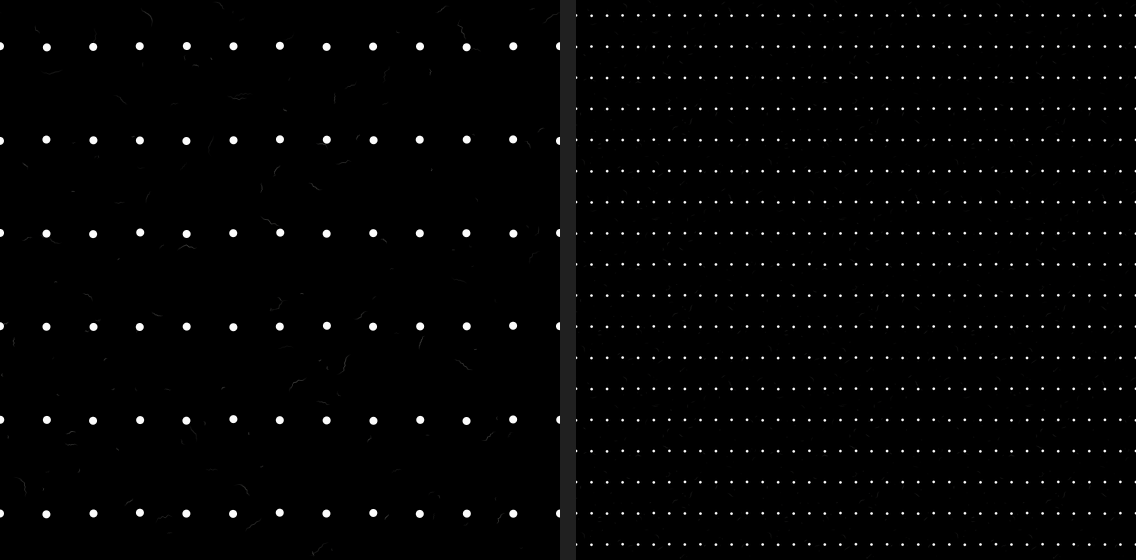
Left: one tile. Right: repeated 3 by 3.
This pattern is drawn by a WebGL 2 fragment shader. Its source:

```glsl
#version 300 es
precision highp float;
// Rows of small white dots on black, dusted with faint curved fibres; tiles seamlessly.

uniform vec2 u_resolution;
out vec4 outColor;

// Dots
const vec2 DOT_COUNT = vec2(12.0, 6.0);
const float DOT_RADIUS = 0.0071;
const vec2 DOT_JITTER = vec2(0.0005, 0.0018);
// Fibres
const float FIBRE_CELLS = 12.0;
const int FIBRE_LAYERS = 2;
const float FIBRE_CHANCE = 0.52;
const float FIBRE_HALF_WIDTH = 0.0005;
const vec2 FIBRE_HALF_LENGTH = vec2(0.003, 0.021);
const vec2 FIBRE_OPACITY = vec2(0.12, 0.6);
const float FIBRE_BEND = 0.45;
const float FIBRE_HOOK = 0.5;
const float FIBRE_WOBBLE = 0.3;
// Colours
const vec3 GROUND_COLOR = vec3(0.0);
const vec3 DOT_COLOR = vec3(0.985);
const vec3 FIBRE_COLOR = vec3(0.85, 0.85, 0.83);

const float TAU = 6.2831853;

// Integer hash: three random values in 0..1 per cell and seed
vec3 hash3(vec2 cell, int seed) {
  uvec3 v = uvec3(ivec3(ivec2(cell), seed)) * 1664525u + 1013904223u;
  v.x += v.y * v.z; v.y += v.z * v.x; v.z += v.x * v.y;
  v ^= v >> 16u;
  v.x += v.y * v.z; v.y += v.z * v.x; v.z += v.x * v.y;
  return vec3(v >> 8u) / 16777216.0;
}

// One-dimensional gradient noise, roughly -0.5..0.5
float gradientNoise(float x, int seed) {
  float i = floor(x);
  float f = x - i;
  float g0 = hash3(vec2(i + 64.0, 7.0), seed).x * 2.0 - 1.0;
  float g1 = hash3(vec2(i + 65.0, 7.0), seed).x * 2.0 - 1.0;
  float fade = f * f * f * (f * (f * 6.0 - 15.0) + 10.0);
  return mix(g0 * f, g1 * (f - 1.0), fade);
}

// Antialiased dot coverage, each dot nudged off its lattice point
float dotCoverage(vec2 uv, float pixel) {
  vec2 id = floor(uv * DOT_COUNT + vec2(0.5, 0.0));
  vec2 jitter = (hash3(mod(id, DOT_COUNT), 1).xy * 2.0 - 1.0) * DOT_JITTER;
  vec2 center = (id + vec2(0.0, 0.5)) / DOT_COUNT + jitter;
  return clamp((DOT_RADIUS - length(uv - center)) / pixel + 0.5, 0.0, 1.0);
}

// Coverage of one tapered fibre, p relative to its middle
float fibreCoverage(vec2 p, vec3 shape, vec3 curve, int seed, float pixel) {
  float halfLength = mix(FIBRE_HALF_LENGTH.x, FIBRE_HALF_LENGTH.y, shape.x * shape.x);
  float angle = shape.y * TAU;
  float c = cos(angle), s = sin(angle);
  p = mat2(c, -s, s, c) * p / halfLength;
  float t = p.x;
  if (abs(t) >= 1.0) return 0.0;

  float bend = (curve.x * 2.0 - 1.0) * FIBRE_BEND;
  float hook = (curve.y * 2.0 - 1.0) * FIBRE_HOOK;
  float spine = bend * t * t + hook * t * t * t
              + FIBRE_WOBBLE * gradientNoise(t * 2.5 + 8.0, seed);
  float slope = 2.0 * bend * t + 3.0 * hook * t * t;
  float dist = abs(p.y - spine) * halfLength / sqrt(1.0 + slope * slope);

  // Lines thinner than a pixel keep their weight by fading
  float radius = max(FIBRE_HALF_WIDTH, 0.5 * pixel);
  float line = clamp((radius - dist) / pixel + 0.5, 0.0, 1.0) * FIBRE_HALF_WIDTH / radius;
  float taper = (1.0 - t * t) * (0.8 + 0.4 * (curve.z - 0.5) * t);
  return line * taper * mix(FIBRE_OPACITY.x, FIBRE_OPACITY.y, shape.z);
}

// Fibres scattered over wrapped cells
float fibres(vec2 uv, float pixel) {
  vec2 grid = uv * FIBRE_CELLS;
  vec2 base = floor(grid);
  float result = 0.0;
  for (int layer = 0; layer < FIBRE_LAYERS; layer++) {
    for (int y = -1; y <= 1; y++) {
      for (int x = -1; x <= 1; x++) {
        vec2 cell = base + vec2(x, y);
        vec2 id = mod(cell, FIBRE_CELLS);
        int seed = 10 + layer * 10;
        vec3 place = hash3(id, seed);
        if (place.z > FIBRE_CHANCE) continue;
        vec2 p = (grid - cell - place.xy) / FIBRE_CELLS;
        int noiseSeed = 100 + int(id.x + id.y * FIBRE_CELLS) + layer * 200;
        result = max(result, fibreCoverage(p, hash3(id, seed + 1),
                                           hash3(id, seed + 2), noiseSeed, pixel));
      }
    }
  }
  return result;
}

void main() {
  vec2 uv = gl_FragCoord.xy / u_resolution;
  float pixel = 1.0 / min(u_resolution.x, u_resolution.y);
  vec3 color = mix(GROUND_COLOR, FIBRE_COLOR, fibres(uv, pixel));
  color = mix(color, DOT_COLOR, dotCoverage(uv, pixel));
  outColor = vec4(color, 1.0);
}
```
